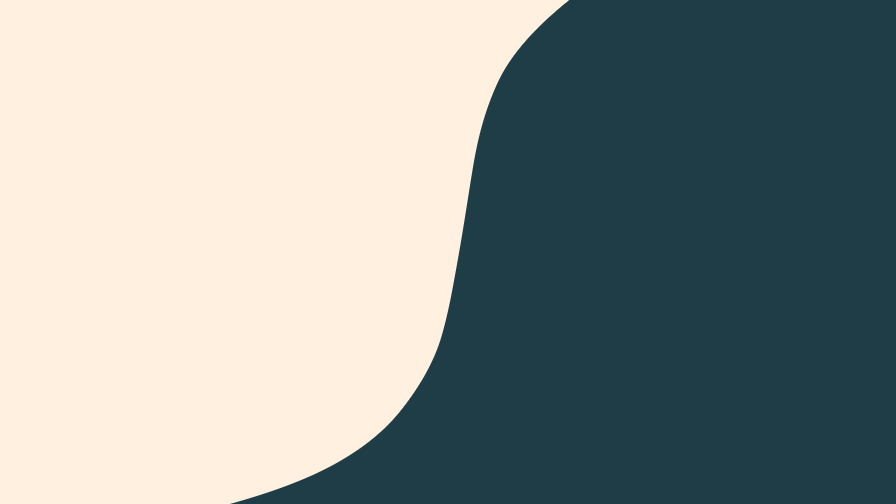
Write a WebGL 2 fragment shader that draws this background.

```glsl
#version 300 es
precision highp float;
// Two flat fields, cream and deep teal, parted by a smooth S-shaped edge.

uniform vec2 u_resolution;
out vec4 fragColor;

// Knots of the edge from bottom to top: height, x position, slope dx/dy.
const vec3 EDGE[8] = vec3[8](
    vec3(0.0, 0.456, 3.6),
    vec3(0.0833, 0.6713, 1.75),
    vec3(0.1898, 0.7986, 0.78),
    vec3(0.3333, 0.8762, 0.29),
    vec3(0.4861, 0.9086, 0.18),
    vec3(0.6667, 0.9382, 0.165),
    vec3(0.838, 0.9884, 0.47),
    vec3(1.0, 1.1296, 1.25)
);

// Cubic Hermite curve between two knots.
float hermite(vec3 a, vec3 b, float y) {
    float span = b.x - a.x;
    float t = (y - a.x) / span;
    float blend = t * t * (3.0 - 2.0 * t);
    float bend = t * (1.0 - t) * (a.z * (1.0 - t) - b.z * t);
    return mix(a.y, b.y, blend) + span * bend;
}

// Horizontal position of the edge at a given height.
float edgeX(float y) {
    float x = EDGE[0].y;
    for (int i = 0; i < 7; i++) {
        if (y >= EDGE[i].x) x = hermite(EDGE[i], EDGE[i + 1], y);
    }
    return x;
}

void main() {
    // Canvas height is one unit.
    vec2 p = gl_FragCoord.xy / u_resolution.y;
    float side = p.x - edgeX(p.y);

    // One pixel of smoothing across the edge.
    float pixel = length(vec2(dFdx(side), dFdy(side)));
    float teal = clamp(side / pixel + 0.5, 0.0, 1.0);

    vec3 creamColor = vec3(1.0, 0.943, 0.88);
    vec3 tealColor = vec3(0.118, 0.238, 0.274);
    fragColor = vec4(mix(creamColor, tealColor, teal), 1.0);
}
```
